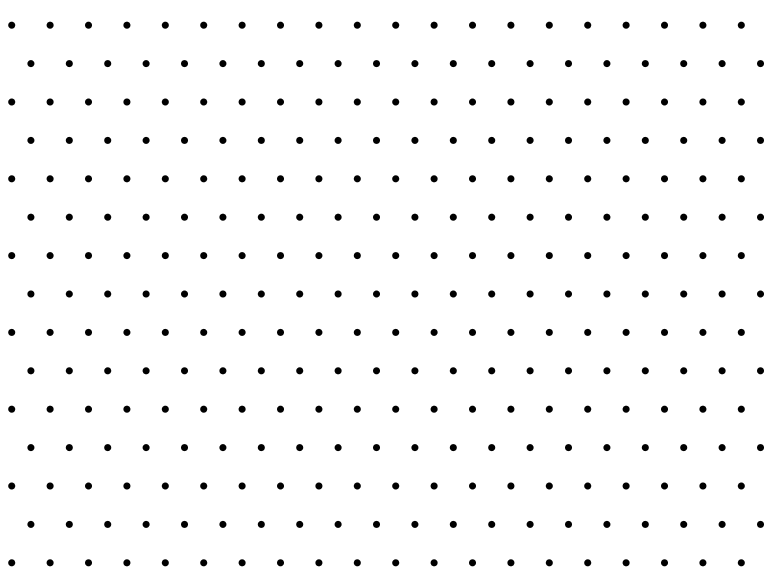
A Shadertoy shader for this pattern:

```glsl
// Small black dots on white in staggered rows, twenty to a row.
#define COLUMNS 20.0          // dots across the canvas width
#define DOT_RADIUS 0.091      // in units of the dot spacing
#define FIRST_DOT 0.805       // x of the first dot in the middle row
#define ROW_SHIFT 0.5         // sideways shift of every other row
#define PAPER vec3(1.0)
#define INK vec3(0.0)

// Signed distance to the nearest dot of the staggered grid
float dotDistance(vec2 p) {
    float row = floor(p.y + 0.5);
    float x = p.x - FIRST_DOT - ROW_SHIFT * mod(row, 2.0);
    vec2 fromCenter = vec2(fract(x + 0.5) - 0.5, p.y - row);
    return length(fromCenter) - DOT_RADIUS;
}

void mainImage(out vec4 fragColor, in vec2 fragCoord) {
    // Grid units, with a row of dots on the horizontal midline
    float pixel = COLUMNS / iResolution.x;
    vec2 p = (fragCoord - vec2(0.0, 0.5 * iResolution.y)) * pixel;

    // Edge coverage over one pixel
    float coverage = clamp(0.5 - dotDistance(p) / pixel, 0.0, 1.0);
    fragColor = vec4(mix(PAPER, INK, coverage), 1.0);
}
```
